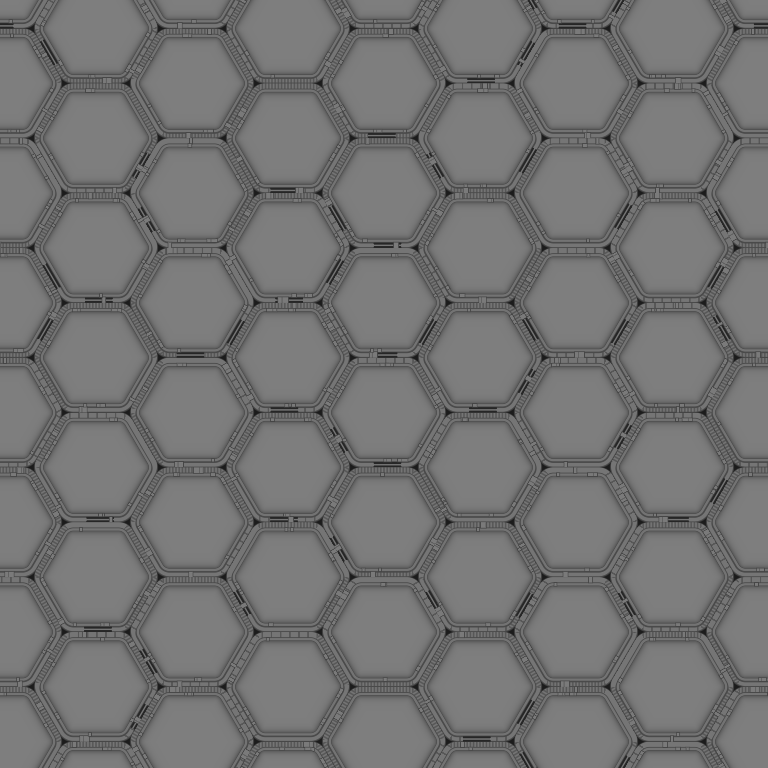
Reproduce this texture map procedurally as a three.js fragment shader.

```glsl
// Grey hexagonal panels framed by bundles of ribbed pipes, thin conduits and collars
varying vec2 vUv;

float hash(vec2 p) {
  return fract(sin(dot(p, vec2(127.1, 311.7))) * 4375.85);
}

// Soft coverage of a lane centred at the given depth
float lane(float depth, float centre, float halfWidth) {
  return 1.0 - smoothstep(halfWidth - 0.007, halfWidth + 0.004, abs(depth - centre));
}

// Centre of the nearest cell: 8 staggered columns, 7 rows
vec2 nearestCell(vec2 p) {
  vec2 even = vec2(2.0 * floor(p.x * 0.5 + 0.5), floor(p.y + 0.5));
  vec2 odd = vec2(2.0 * floor(p.x * 0.5) + 1.0, floor(p.y) + 0.5);
  vec2 metric = vec2(0.866, 1.0);
  return length((p - even) * metric) < length((p - odd) * metric) ? even : odd;
}

void main() {
  vec2 p = vUv * vec2(8.0, 7.0) - vec2(0.0, 0.24);
  vec2 cell = nearestCell(p);
  vec2 q = (p - cell) * vec2(0.866, 1.0);
  cell = floor(mod(cell + 0.1, vec2(8.0, 7.0)) * 2.0) * 0.5;

  // Side of the hexagon, with coordinates along and across it
  float side = floor(atan(q.x, q.y) / 1.0471976 + 0.5);
  float angle = side * 1.0471976;
  vec2 normal = vec2(sin(angle), cos(angle));
  float along = dot(q, vec2(normal.y, -normal.x));
  float across = dot(q, normal);
  vec2 seed = cell + mod(side + 6.0, 6.0) * vec2(13.1, 7.7);

  // Depth inward from the rounded cell border
  vec2 corner = vec2(abs(along) - 0.202, across - 0.35);
  float depth = 0.15 - length(max(corner, 0.0)) - min(corner.y, 0.0);

  // Dark channel, deepest where three cells meet
  float shade = mix(0.11, 0.29, smoothstep(-0.012, 0.004, depth));

  // Main pipe: wide on upper sides, some lower sides open to a slim cable
  float upper = smoothstep(-0.06, 0.06, q.y);
  float style = hash(seed + 3.3);
  float slot = step(hash(seed + 8.1), 0.3) * (1.0 - upper)
    * (1.0 - smoothstep(0.12, 0.13, abs(along - 0.08 * (style - 0.5))));
  float width = mix(mix(0.018, 0.025, upper), 0.008, slot);
  shade = mix(shade, 0.15, slot * lane(depth, 0.024, 0.026));
  float ribs = 0.5 + 0.5 * cos(along * 217.66);
  float joints = smoothstep(0.75, 0.95, cos(along * 76.0 + style * 6.0));
  float groove = style > 0.82 ? joints : ribs * step(mix(0.6, 0.12, upper), style);
  shade = mix(shade, 0.46 - 0.12 * groove * (1.0 - slot), lane(depth, 0.024, width));

  // Thin conduit beside the panel
  shade = mix(shade, 0.45, lane(depth, 0.066, 0.012));

  // Flat panel with a soft contact shadow
  float panel = 0.493 - 0.15 * exp(-max(depth - 0.082, 0.0) * 38.0);
  shade = mix(shade, panel, smoothstep(0.077, 0.085, depth));

  // Collars: one on the main pipe, two on the conduit
  for (int i = 0; i < 3; i++) {
    vec2 key = seed + float(i) * 5.7;
    bool onMain = i == 0;
    float place = (hash(key + 1.9) - 0.5) * 0.4;
    float halfLength = 0.012 + 0.035 * pow(hash(key + 4.2), 2.0);
    float halfHeight = onMain ? 0.027 : 0.015;
    float box = max(abs(along - place) - halfLength,
      abs(depth - (onMain ? 0.025 : 0.066)) - halfHeight);
    float present = step(0.4, hash(key + 6.4));
    shade = mix(shade, 0.27, present * smoothstep(0.009, 0.0, box));
    shade = mix(shade, 0.48, present * smoothstep(0.001, -0.006, box));
    // Clamp band across the longer collars
    float band = smoothstep(0.008, 0.002, abs(along - place - 0.01));
    shade -= 0.1 * present * band * step(0.025, halfLength) * smoothstep(0.0, -0.006, box);
  }

  gl_FragColor = vec4(vec3(shade), 1.0);
}
```
